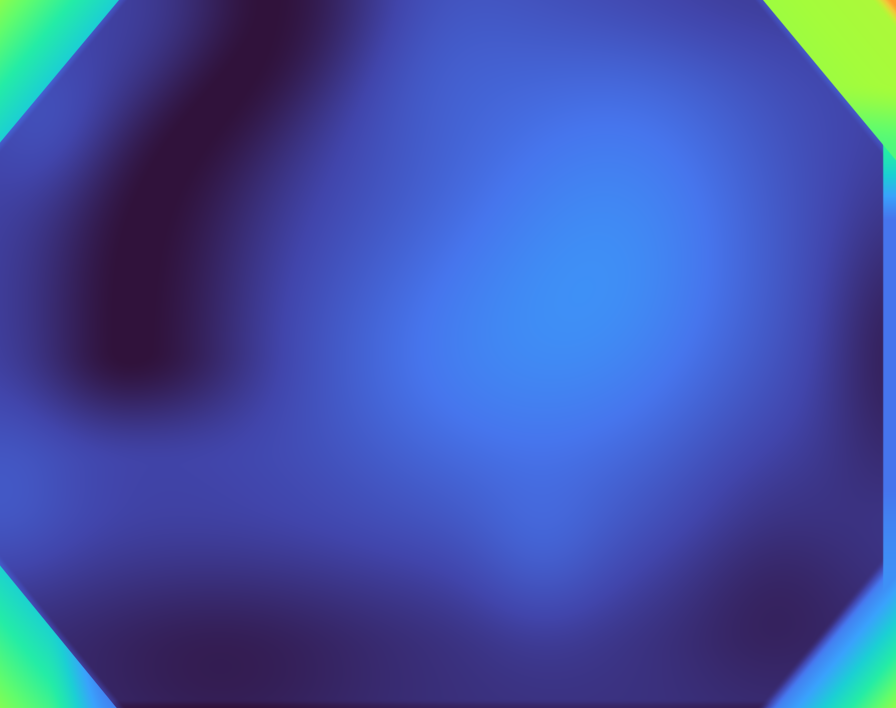
This texture map is drawn by a WebGL 1 fragment shader. Its source:

```glsl
precision highp float;
// Heat map of a smooth scalar field: soft warm and cold blobs on a wide panel,
// framed by four hot cut corners and a thin strip at the right.
// Heat is summed from Gaussians, then coloured by a rainbow ramp.

uniform vec2 u_resolution;

// Rainbow ramp: one colour stop per unit of heat, from 0 to 10
vec3 heatColor(float heat) {
  vec3 c = vec3(0.188, 0.071, 0.231);
  c = mix(c, vec3(0.255, 0.271, 0.671), clamp(heat, 0.0, 1.0));
  c = mix(c, vec3(0.275, 0.459, 0.929), clamp(heat - 1.0, 0.0, 1.0));
  c = mix(c, vec3(0.224, 0.635, 0.988), clamp(heat - 2.0, 0.0, 1.0));
  c = mix(c, vec3(0.106, 0.812, 0.831), clamp(heat - 3.0, 0.0, 1.0));
  c = mix(c, vec3(0.141, 0.925, 0.651), clamp(heat - 4.0, 0.0, 1.0));
  c = mix(c, vec3(0.380, 0.988, 0.424), clamp(heat - 5.0, 0.0, 1.0));
  c = mix(c, vec3(0.643, 0.988, 0.231), clamp(heat - 6.0, 0.0, 1.0));
  c = mix(c, vec3(0.820, 0.910, 0.204), clamp(heat - 7.0, 0.0, 1.0));
  c = mix(c, vec3(0.953, 0.776, 0.227), clamp(heat - 8.0, 0.0, 1.0));
  return mix(c, vec3(0.996, 0.608, 0.176), clamp(heat - 9.0, 0.0, 1.0));
}

float blob(vec2 p, vec2 center, vec2 radius) {
  vec2 d = (p - center) / radius;
  return exp(-dot(d, d));
}

// Cold band that bends from the top edge down the left side
float coldBand(vec2 p) {
  float axis = 1.12 + 1.22 * exp(-p.y * p.y / 1.56);
  float d = p.x - axis;
  d /= d < 0.0 ? 0.8 : 1.05;
  return exp(-d * d) * (1.0 - smoothstep(3.0, 4.0, p.y));
}

float panelHeat(vec2 p) {
  float heat = 0.95;
  // Warm areas
  heat += 1.40 * blob(p, vec2(5.30, 2.15), vec2(1.35, 1.90));
  heat += 0.85 * blob(p, vec2(3.90, 3.10), vec2(1.35, 1.30));
  heat += 0.40 * blob(p, vec2(4.65, 4.80), vec2(0.60, 0.70));
  heat += 0.40 * blob(p, vec2(3.70, 0.30), vec2(0.90, 1.20));
  heat += 0.45 * blob(p, vec2(0.00, 4.20), vec2(0.70, 0.80));
  heat += 0.30 * blob(p, vec2(0.40, 1.05), vec2(0.50, 0.60));
  // Cold areas
  heat -= coldBand(p);
  heat -= 0.30 * blob(p, vec2(6.00, 0.00), vec2(1.30, 0.60));
  heat -= 0.70 * blob(p, vec2(7.65, 3.00), vec2(0.60, 1.30));
  heat -= 0.40 * blob(p, vec2(1.90, 5.70), vec2(1.40, 0.90));
  heat -= 0.45 * blob(p, vec2(6.60, 4.80), vec2(0.85, 1.10));
  heat -= 0.35 * smoothstep(4.3, 5.6, p.y);
  heat -= 0.25 * smoothstep(5.98, 6.06, p.y);
  return max(heat, 0.0);
}

void main() {
  // Panel is 7.68 wide and 6.06 high, with y running down
  vec2 uv = gl_FragCoord.xy / u_resolution;
  vec2 p = vec2(uv.x, 1.0 - uv.y) * vec2(7.68, 6.06);
  float soft = 6.06 / u_resolution.y;

  // Corner cuts: 0 on the slanted edge, about 1 at the corner
  float topLeft = 1.0 - p.x / 1.02 - p.y / 1.22;
  float topRight = (p.x - 6.54) / 1.03 - p.y / 1.24;
  float lowLeft = (p.y - 4.84) / 1.22 - p.x;
  float lowRight = (p.x - 6.60) / 0.97 + (p.y - 6.06) / 1.16;

  // Panel with a faint warm rim along the cuts
  float nearest = max(max(topLeft, topRight), lowLeft);
  float heat = panelHeat(p) + 0.4 * smoothstep(-0.08, 0.0, nearest);
  vec3 color = heatColor(mix(heat, 2.0 + 4.2 * lowRight,
                             smoothstep(-0.12, 0.08, lowRight)));

  // Right strip
  float stripHeat = 1.2 + 4.5 * (1.0 - smoothstep(1.0, 2.2, p.y))
                  + 1.4 * smoothstep(3.2, 5.0, p.y);
  stripHeat = max(stripHeat, 2.0 + 4.2 * lowRight * step(4.9, p.y));
  color = mix(color, heatColor(stripHeat), smoothstep(-soft, soft, p.x - 7.57));

  // Crisp corners
  float limeHeat = 6.9 + 0.3 * topRight + 3.0 * smoothstep(0.9, 1.1, topRight)
                 - 1.2 * smoothstep(0.7, 1.3, p.y);
  float lowLeftHeat = 4.1 + 2.4 * lowLeft - 1.8 * smoothstep(0.4, 0.95, p.x);
  color = mix(color, heatColor(4.0 + 2.6 * topLeft), smoothstep(-soft, soft, topLeft));
  color = mix(color, heatColor(limeHeat), smoothstep(-soft, soft, topRight));
  color = mix(color, heatColor(lowLeftHeat), smoothstep(-soft, soft, lowLeft));

  gl_FragColor = vec4(color, 1.0);
}
```
